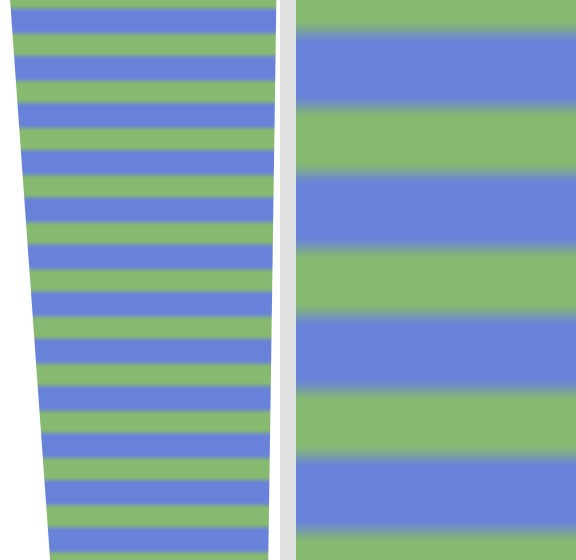
Left: the whole. Right: its middle third, enlarged.
A Shadertoy shader for this pattern:

```glsl
const vec3 BLUE = vec3(0.41, 0.51, 0.85);
const vec3 GREEN = vec3(0.53, 0.73, 0.44);
const vec3 WHITE = vec3(1.0);

// Blue coverage of a soft-edged stripe; widths are fractions of one period
float softStripe(float y, float center, float period, float width, float blur) {
    float offset = abs(fract((y - center) / period + 0.5) - 0.5);
    return 1.0 - smoothstep(-0.5 * blur, 0.5 * blur, offset - 0.5 * width);
}

// Coverage of a panel whose straight sides run from bottom to top;
// each vec2 holds the left and right x
float taperedPanel(vec2 uv, vec2 bottom, vec2 top, float pixel) {
    vec2 sides = mix(bottom, top, uv.y);
    float inside = min(uv.x - sides.x, sides.y - uv.x);
    return clamp(inside / pixel + 0.5, 0.0, 1.0);
}

void mainImage(out vec4 fragColor, in vec2 fragCoord) {
    vec2 uv = fragCoord / iResolution.xy;

    // Horizontal bands, nearly twelve periods down the canvas
    float blue = softStripe(uv.y, 0.9622, 0.0842, 0.532, 0.18);
    vec3 cloth = mix(GREEN, BLUE, blue);

    // Panel narrowing towards the bottom on a white ground
    float panel = taperedPanel(uv, vec2(0.179, 0.958), vec2(0.036, 0.987),
                               1.0 / iResolution.x);
    fragColor = vec4(mix(WHITE, cloth, panel), 1.0);
}
```
